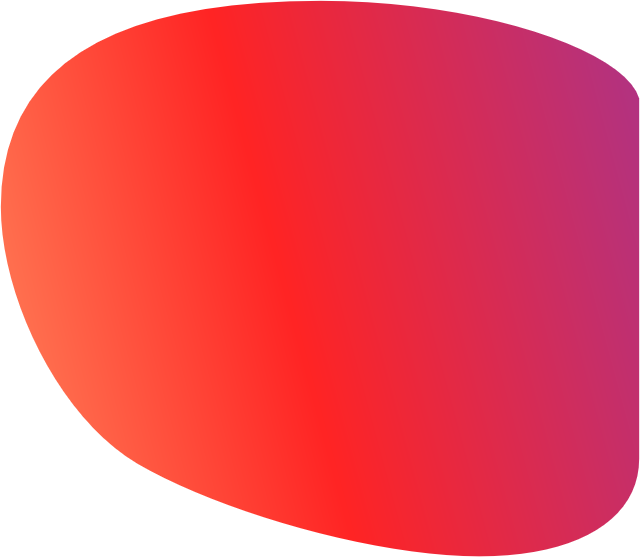
Write a WebGL 2 fragment shader that draws this background.

```glsl
#version 300 es
precision highp float;
// A rounded, lopsided blob with a flat right side on white, filled by a tilted
// coral - red - purple gradient. Its outline is a chain of cubic curves, walked
// in short segments to find the signed distance used for a smooth edge.

uniform vec2 u_resolution;
out vec4 fragColor;

const vec2 GRID = vec2(768.0, 669.0);   // design units spanning the canvas
const int STEPS = 20;                   // segments per curve

const vec3 WHITE = vec3(1.0);
const vec3 CORAL = vec3(1.0, 0.43, 0.305);
const vec3 RED = vec3(1.0, 0.14, 0.14);
const vec3 PURPLE = vec3(0.698, 0.196, 0.502);

// Running outline query: x = least squared distance, y = side (-1 inside).
vec2 addSegment(vec2 query, vec2 p, vec2 a, vec2 b) {
    vec2 edge = b - a;
    vec2 rel = p - a;
    vec2 gap = rel - edge * clamp(dot(rel, edge) / dot(edge, edge), 0.0, 1.0);
    bool spans = (a.y > p.y) != (b.y > p.y);
    bool crosses = spans && rel.x < edge.x * rel.y / edge.y;
    return vec2(min(query.x, dot(gap, gap)), crosses ? -query.y : query.y);
}

vec2 cubicPoint(vec2 a, vec2 b, vec2 c, vec2 d, float t) {
    vec2 ab = mix(a, b, t);
    vec2 bc = mix(b, c, t);
    vec2 cd = mix(c, d, t);
    return mix(mix(ab, bc, t), mix(bc, cd, t), t);
}

vec2 addCurve(vec2 query, vec2 p, vec2 a, vec2 b, vec2 c, vec2 d) {
    vec2 start = a;
    for (int i = 1; i <= STEPS; i++) {
        vec2 end = i == STEPS ? d : cubicPoint(a, b, c, d, float(i) / float(STEPS));
        query = addSegment(query, p, start, end);
        start = end;
    }
    return query;
}

// Signed distance to the blob, negative inside.
float blobDistance(vec2 p) {
    vec2 top = vec2(385.0, 1.0);
    vec2 left = vec2(1.0, 248.0);
    vec2 lowerLeft = vec2(165.0, 556.0);
    vec2 bottom = vec2(575.0, 667.0);
    vec2 rightLow = vec2(767.0, 550.0);
    vec2 rightHigh = vec2(767.0, 118.0);

    vec2 query = vec2(1e9, 1.0);
    query = addCurve(query, p, rightHigh, vec2(750.0, 60.0), vec2(575.0, 1.0), top);
    query = addCurve(query, p, top, vec2(128.0, 1.0), vec2(1.0, 83.0), left);
    query = addCurve(query, p, left, vec2(1.0, 355.0), vec2(70.0, 500.0), lowerLeft);
    query = addCurve(query, p, lowerLeft, vec2(265.0, 614.0), vec2(450.0, 667.0), bottom);
    query = addCurve(query, p, bottom, vec2(694.0, 667.0), vec2(767.0, 622.0), rightLow);
    query = addSegment(query, p, rightLow, rightHigh);
    return sqrt(query.x) * query.y;
}

// Three-stop linear gradient along a tilted axis.
vec3 blobColor(vec2 p, float tilt) {
    float along = p.x - tilt * p.y;
    vec3 warm = mix(CORAL, RED, smoothstep(0.0, 1.0, 0.0) + clamp((along + 70.0) / 319.0, 0.0, 1.0));
    return mix(warm, PURPLE, clamp((along - 249.0) / 486.0, 0.0, 1.0));
}

void main() {
    // Design space has y pointing down from the top edge.
    vec2 uv = gl_FragCoord.xy / u_resolution;
    vec2 p = vec2(uv.x, 1.0 - uv.y) * GRID;

    // Blend over one pixel across the outline.
    float pixel = GRID.y / u_resolution.y;
    float cover = clamp(0.5 - blobDistance(p) / pixel, 0.0, 1.0);
    fragColor = vec4(mix(WHITE, blobColor(p, 0.27), cover), 1.0);
}
```
